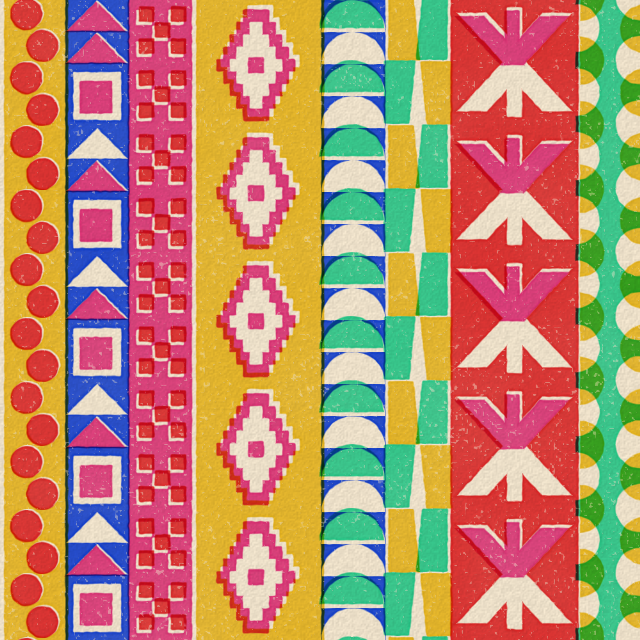
This pattern is drawn by a WebGL 2 fragment shader. Its source:

```glsl
#version 300 es
precision highp float;
uniform vec2 u_resolution;
out vec4 fragColor;

float hash(vec2 p) {
  vec3 q = fract(p.xyx * 0.1031);
  q += dot(q, q.yzx + 33.33);
  return fract((q.x + q.y) * q.z);
}

float noise(vec2 p) {
  vec2 i = floor(p), f = fract(p);
  f *= f * (3.0 - 2.0 * f);
  return mix(mix(hash(i), hash(i + vec2(1, 0)), f.x),
             mix(hash(i + vec2(0, 1)), hash(i + 1.0), f.x), f.y);
}

float box(vec2 p, vec2 halfSize) {
  vec2 q = abs(p) - halfSize + 0.025;
  return length(max(q, 0.0)) + min(max(q.x, q.y), 0.0) - 0.025;
}

float column(vec2 p, float left, float right) {
  return max(left - p.x, p.x - right);
}

// Motifs: ten columns wide, each repeating every one or two units down
float dots(vec2 p) {
  vec2 q = vec2(p.x, fract(p.y));
  return min(length(q - vec2(0.37, 0.25)), length(q - vec2(0.62, 0.75))) - 0.25;
}

float triangles(vec2 p) {
  float h = fract(p.y * 2.0) * 0.5;
  float d = max((abs(p.x - 1.5) - h) * 0.7, h - 0.48);
  return max(d, mod(p.y, 2.0) - 0.99);
}

float squareFrame(vec2 p, float size) {
  return box(vec2(p.x - 1.5, mod(p.y, 2.0) - 1.5), vec2(size));
}

float checks(vec2 p) {
  vec2 q = vec2(p.x - 2.5, fract(p.y) - 0.5);
  return min(box(q, vec2(0.122)), box(abs(q) - 0.25, vec2(0.122)));
}

float steppedDiamond(vec2 p, float steps, float rows) {
  vec2 q = vec2(p.x - 4.0, mod(p.y, 2.0) - 1.0);
  float d = 9.0;
  for (float i = 0.0; i < rows; i++)
    d = min(d, box(q, vec2((steps - i) * 0.103, (i + 0.5) * 0.194)));
  return d;
}

float slabs(vec2 p, float side) {
  vec2 q = vec2(p.x - 6.5, mod(p.y, 2.0) - 1.0);
  float x = q.x * side * (q.y < 0.0 ? -1.0 : 1.0), y = abs(q.y);
  return box(vec2(x - 0.25 - 0.05 * y, y - 0.5), vec2(0.25 - 0.05 * y, 0.495));
}

float star(vec2 p) {
  vec2 q = abs(vec2(p.x - 8.0, mod(p.y, 2.0) - 1.0));
  float arm = max(abs(q.x - 0.93 * q.y + 0.05) * 0.73 - 0.17, q.y - 0.77);
  return min(arm, box(q, vec2(0.12, 0.86)));
}

float scallops(vec2 p) {
  float left = length(vec2(p.x - 9.0, fract(p.y) - 0.5));
  float right = length(vec2(p.x - 10.0, fract(p.y + 0.5) - 0.5));
  return min(left, right) - 0.375;
}

// Signed distance to the area printed by each ink
float yellowInk(vec2 p) {
  float d = max(column(p, 0.0, 1.0), -dots(p));
  d = min(d, max(column(p, 3.0, 5.0), -steppedDiamond(p, 6.0, 5.0)));
  d = min(d, slabs(p, 1.0));
  return min(d, max(column(p, 9.0, 10.2), scallops(p + vec2(0, 0.5))));
}

float redInk(vec2 p) {
  return min(min(dots(p), checks(p)), max(column(p, 7.0, 9.0), -star(p)));
}

float pinkInk(vec2 p) {
  float y = mod(p.y, 2.0);
  float d = max(triangles(p), p.y > 2.0 ? 0.5 - y : -1.0);
  d = min(d, squareFrame(p, 0.255));
  d = min(d, max(column(p, 2.0, 3.0), -checks(p)));
  d = min(d, max(steppedDiamond(p, 6.0, 5.0), -steppedDiamond(p, 4.0, 4.0)));
  d = min(d, box(vec2(p.x - 4.0, y - 1.0), vec2(0.125)));
  return min(d, max(star(p), y - 1.0));
}

float greenInk(vec2 p) {
  vec2 q = vec2(p.x - 5.5, fract(p.y) - 0.5);
  float d = min(max(length(q) - 0.5, q.y), slabs(p, -1.0));
  return min(d, max(column(p, 9.0, 10.2), -scallops(p)));
}

float blueInk(vec2 p) {
  float h = fract(p.y * 2.0) * 0.5;
  float corners = max(0.5 - length(vec2(p.x - 5.5, 0.5 - h)), abs(h - 0.25) - 0.25);
  float block = max(column(p, 1.0, 2.0), -min(triangles(p), squareFrame(p, 0.375)));
  return min(block, max(column(p, 5.0, 6.0), corners));
}

// Overprints one translucent ink with a denser rim and worn specks
vec3 overprint(vec3 base, vec3 ink, float d, float wear) {
  float blur = 6.0 / u_resolution.y + 0.006;
  float density = 0.96 + 0.09 * smoothstep(-0.06, -0.01, d) - wear;
  return base * mix(vec3(1), ink, density * smoothstep(blur, -blur, d));
}

void main() {
  vec2 p = gl_FragCoord.xy / u_resolution * 10.0;
  p.y = 10.0 - p.y;

  // Paper fibre, patchy wear and slightly ragged edges
  float grain = noise(p * 36.0) * 0.6 + noise(p * 17.0 + 40.0) * 0.4;
  float relief = noise(p * 36.0 + 0.6) * 0.6 + noise(p * 17.0 + 40.3) * 0.4 - grain;
  float patchy = noise(p * 1.3 + 7.0);
  float wear = 0.07 * patchy + 0.4 * smoothstep(0.74, 0.92, grain + 0.1 * patchy);
  vec2 q = p + 0.014 * (vec2(noise(p * 14.0), noise(p * 14.0 + 90.0)) - 0.5);

  // Each ink has its own registration shift
  vec3 color = vec3(0.92, 0.87, 0.78);
  color = overprint(color, vec3(0.95, 0.79, 0.17), yellowInk(q - vec2(0.065, -0.05)), wear);
  color = overprint(color, vec3(0.91, 0.19, 0.21), redInk(q - vec2(0.04, -0.03)), wear);
  color = overprint(color, vec3(0.91, 0.24, 0.58), pinkInk(q - vec2(0, 0.02)), wear);
  color = overprint(color, vec3(0.19, 0.87, 0.67), greenInk(q - vec2(-0.005, -0.06)), wear);
  color = overprint(color, vec3(0.11, 0.30, 1.0), blueInk(q - vec2(0.02, 0)), wear);
  color *= 1.0 + 0.14 * relief + 0.07 * (grain - 0.5);
  fragColor = vec4(color, 1);
}
```
